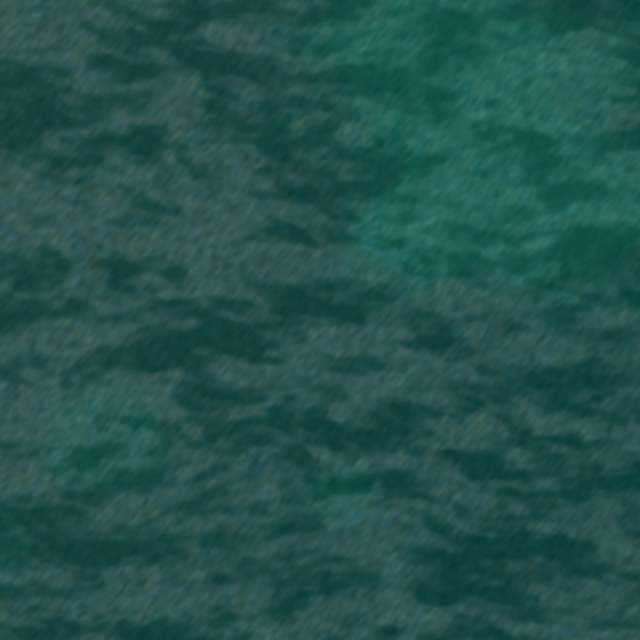
Write a three.js fragment shader that draws this texture.

```glsl
// Calm teal sea seen from above: grey-green ripples with thin dark troughs,
// a brighter green shoal at the upper right and a fine slanted grain.
// Every layer is one smooth cellular noise, stretched and scaled differently.
varying vec2 vUv;

const vec3 CREST        = vec3(0.202, 0.350, 0.333);
const vec3 TROUGH       = vec3(0.080, 0.262, 0.242);
const vec3 SHOAL_CREST  = vec3(0.158, 0.412, 0.366);
const vec3 SHOAL_TROUGH = vec3(0.070, 0.325, 0.277);
const vec3 WARM_TINT    = vec3(0.016, 0.002, -0.014);

vec3 hash3(vec2 cell) {
  vec3 q = fract(cell.xyx * vec3(0.1031, 0.1030, 0.0973));
  q += dot(q, q.yxz + 33.33);
  return fract((q.xxy + q.yzz) * q.zyx);
}

// Sum of soft bumps of random sign, one scattered in each cell; about -1 to 1.
float cellNoise(vec2 p, float seed) {
  vec2 cell = floor(p);
  vec2 local = p - cell;
  float sum = 0.0;
  for (int y = -1; y <= 1; y++) {
    for (int x = -1; x <= 1; x++) {
      vec2 offset = vec2(float(x), float(y));
      vec3 rnd = hash3(cell + offset + seed * 37.0);
      vec2 toBump = offset + rnd.xy - local;
      float falloff = max(0.0, 1.0 - dot(toBump, toBump));
      sum += (rnd.z * 2.0 - 1.0) * falloff * falloff;
    }
  }
  return sum;
}

// Bends the ripple rows with layered sines.
vec2 bendRows(vec2 p) {
  p.y += 0.016 * sin(p.x * 7.0 + p.y * 5.0) + 0.006 * sin(p.x * 23.0 - p.y * 17.0);
  p.x += 0.012 * sin(p.y * 31.0 + p.x * 9.0);
  return p;
}

// Wide flat ripples broken up by smaller ones.
float rippleHeight(vec2 p) {
  return 0.55 * cellNoise(p * vec2(8.0, 24.0), 1.0)
       + 0.42 * cellNoise(p * vec2(18.0, 44.0), 2.0)
       + 0.30 * cellNoise(p * vec2(40.0, 78.0), 3.0);
}

float softSpot(vec2 p, vec2 center, vec2 radius) {
  vec2 d = (p - center) / radius;
  return exp(-dot(d, d));
}

// Coverage of the bright green water, with ragged borders and faint strays.
float shoalMask(vec2 p) {
  float spots = softSpot(p, vec2(0.69, 0.88), vec2(0.21, 0.24))
              + 0.75 * softSpot(p, vec2(0.88, 0.68), vec2(0.24, 0.20));
  float ragged = 0.20 * cellNoise(p * vec2(6.0, 9.0), 4.0)
               + 0.10 * cellNoise(p * vec2(17.0, 26.0), 5.0);
  float strays = 0.45 * smoothstep(0.45, 1.0, cellNoise(p * vec2(5.0, 7.0), 6.0));
  return clamp(smoothstep(0.15, 1.0, spots + ragged) + strays, 0.0, 1.0);
}

// Short streaks leaning to the right, over a rounder mottle.
float slantedGrain(vec2 p) {
  vec2 along = vec2(0.64, 0.77);
  vec2 slanted = vec2(dot(p, along), dot(p, vec2(-along.y, along.x)));
  return 0.65 * cellNoise(slanted * vec2(75.0, 165.0), 7.0)
       + 0.45 * cellNoise(p * vec2(62.0, 85.0), 8.0);
}

void main() {
  float crest = smoothstep(-0.58, 0.36, rippleHeight(bendRows(vUv)));
  float shoal = shoalMask(vUv);

  // Water colour, a little deeper toward the lower right.
  vec3 color = mix(mix(TROUGH, CREST, crest), mix(SHOAL_TROUGH, SHOAL_CREST, crest), shoal);
  float depth = smoothstep(0.3, 1.3, vUv.x + 0.6 * (1.0 - vUv.y)) * (1.0 - shoal);
  color -= depth * vec3(0.024, 0.012, 0.010);

  // Fine light and tint variation, weaker inside the troughs.
  float grainStrength = mix(0.45, 1.0, crest);
  color += 0.046 * grainStrength * slantedGrain(vUv);
  color += WARM_TINT * grainStrength * cellNoise(vUv * 95.0, 9.0);

  gl_FragColor = vec4(color, 1.0);
}
```
